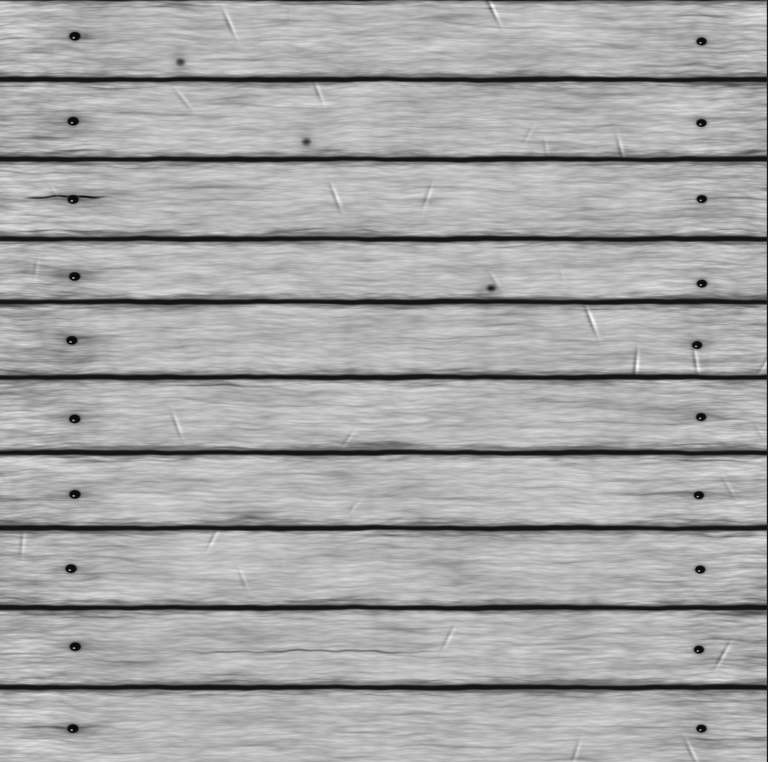
Write a WebGL 1 fragment shader that draws this texture.

```glsl
precision highp float;
uniform vec2 u_resolution;

const float PLANKS = 10.0;
const float WIDTH = 10.08; // canvas width in plank pitches
const float WOOD = 0.712;
const float GAP = 0.07;

float hash(vec2 p) {
  return fract(sin(dot(p, vec2(127.1, 311.7))) * 43758.55);
}

// Distance to the nearest jittered cell point
float cellular(vec2 p) {
  vec2 base = floor(p);
  float nearest = 2.0;
  for (int j = -1; j <= 1; j++) {
    for (int i = -1; i <= 1; i++) {
      vec2 cell = base + vec2(float(i), float(j));
      vec2 point = cell + vec2(hash(cell), hash(cell + 19.3));
      nearest = min(nearest, distance(p, point));
    }
  }
  return nearest;
}

float waves(float x, float seed) {
  return sin(x * 1.3 + seed) * 0.5 + sin(x * 3.7 + seed * 2.1) * 0.3
       + sin(x * 9.1 + seed * 3.7) * 0.2;
}

// Seam heights, measured downward: three wide planks, a narrow one, then the rest
float seamAt(float k) {
  return k < 3.5 ? 1.046 * k
                 : 3.963 + 0.99 * (k - 4.0) + 0.055 * clamp(k - 7.0, 0.0, 2.0);
}

// Horizontal fibres in several sizes, plus sparse dark streaks
float grain(vec2 p, float seed) {
  vec2 q = vec2(p.x + seed * 37.3, p.y + 0.025 * waves(p.x, seed));
  float fibre = 0.08 * (cellular(q * vec2(0.45, 2.5)) - 0.45)
              + 0.11 * (cellular(q * vec2(0.7, 8.0)) - 0.45)
              + 0.11 * (cellular(q * vec2(1.8, 17.0)) - 0.45)
              + 0.09 * (cellular(q * vec2(4.5, 30.0)) - 0.45);
  float streak = smoothstep(0.55, 1.0, cellular(q * vec2(0.9, 12.0) + 7.7));
  return -fibre - 0.12 * streak;
}

// Long oval growth rings
float rings(vec2 p, float seed) {
  float d = length(p * vec2(0.13, 1.0)) + 0.012 * waves(p.x * 3.0, seed);
  return sin(d * 95.0) * (1.0 - smoothstep(0.06, 0.22, d));
}

// Slanted chip with a lit side and a shaded side
float chip(vec2 p, float angle, float len) {
  float c = cos(angle), s = sin(angle);
  vec2 q = vec2(c * p.x + s * p.y, c * p.y - s * p.x) / vec2(0.03, len);
  return q.x * exp(-dot(q, q));
}

float spot(vec2 p, vec2 radius, float soft) {
  float d = (length(p / radius) - 1.0) * min(radius.x, radius.y);
  return 1.0 - smoothstep(-soft, soft, d);
}

// Thin split that tapers at both ends
float crack(vec2 p, float halfLength, float px) {
  float taper = max(0.0, 1.0 - abs(p.x) / halfLength);
  float y = abs(p.y + 0.025 * waves(p.x * 2.0, 1.0));
  return (1.0 - smoothstep(0.0, 0.014 + px, y)) * smoothstep(0.0, 0.4, taper);
}

// Dark nail head with a smudge along the grain and a small glint
float nail(float tone, vec2 p, float size, float smudge, float px) {
  tone -= smudge * exp(-dot(p * vec2(3.0, 9.0), p * vec2(3.0, 9.0)));
  tone = mix(tone, 0.36, 0.6 * spot(p, vec2(1.35, 1.05) * size, 0.02 + px));
  tone = mix(tone, 0.05, spot(p, vec2(1.1, 0.85) * size, 0.6 * px + 0.005));
  vec2 glint = p - size * vec2(-0.25, 0.3);
  return mix(tone, 0.72, 0.8 * spot(glint, vec2(0.26, 0.2) * size, 0.6 * px));
}

void main() {
  vec2 uv = gl_FragCoord.xy / u_resolution;
  vec2 p = vec2(uv.x * WIDTH, (1.0 - uv.y) * PLANKS);
  float px = PLANKS / u_resolution.y;

  // Plank under this point
  float id = 0.0;
  for (int i = 1; i < 10; i++) id += step(seamAt(float(i)), p.y);
  float height = seamAt(id + 1.0) - seamAt(id);
  vec2 local = vec2(p.x, p.y - seamAt(id));

  // Weathered wood
  float side = 1.0 - smoothstep(0.2, 2.2, min(p.x, WIDTH - p.x));
  float fibres = grain(local, id);
  float tone = WOOD + fibres * (1.0 + 0.5 * side) - 0.025 * side;
  tone += 0.015 * waves(p.x * 0.7, id * 4.3) + 0.02 * (hash(vec2(id, 8.0)) - 0.5);
  vec2 ringCentre = vec2(4.5 + 4.0 * hash(vec2(id, 3.0)), height * 0.55);
  tone += 0.035 * hash(vec2(id, 5.0)) * rings(local - ringCentre, id);

  // Chips and small knots
  for (int i = 0; i < 5; i++) {
    vec2 key = vec2(id + 2.0, float(i) * 7.0 + 1.0);
    vec2 centre = vec2(WIDTH * hash(key), height * (0.1 + 0.8 * hash(key + 3.1)));
    float strength = hash(key + 5.7);
    float angle = 1.4 * (hash(key + 9.2) - 0.5);
    tone += 0.5 * strength * strength * chip(local - centre, angle, 0.06 + 0.13 * strength);
  }
  vec2 knot = local - vec2(2.0 + 4.5 * hash(vec2(id, 41.0)), height * 0.78);
  float hasKnot = step(0.45, hash(vec2(id, 47.0)));
  tone -= hasKnot * (0.4 * spot(knot, vec2(0.05, 0.04), 0.02 + px)
        + 0.12 * exp(-dot(knot * vec2(9.0, 5.0), knot * vec2(9.0, 5.0))));

  // Splits in two of the planks
  float nailSplit = (1.0 - step(0.5, abs(id - 2.0))) * crack(local - vec2(0.85, 0.5), 0.6, px);
  float longSplit = (1.0 - step(0.5, abs(id - 8.0))) * crack(local - vec2(4.0, 0.57), 1.8, px);
  tone -= 0.45 * nailSplit + 0.25 * longSplit;

  // A nail near each end
  for (int i = 0; i < 2; i++) {
    float end = float(i);
    vec2 jitter = vec2(hash(vec2(id, 61.0 + end)), hash(vec2(id, 71.0 + end))) - 0.5;
    vec2 centre = vec2(mix(0.96, 9.18, end), mix(0.51, 0.55, end)) + 0.07 * jitter;
    tone = nail(tone, local - centre, mix(0.066, 0.06, end), mix(0.16, 0.07, end), px);
  }

  // Gaps with worn edges; the outer rows have no full gap
  float wobble = 0.008 * waves(p.x * 2.0, floor(p.y + 0.5));
  float above = local.y + wobble + 0.02 * (1.0 - step(0.5, id));
  float below = height - local.y - wobble + step(8.5, id);
  float edge = min(above, below * 0.85);
  float halfGap = GAP * (0.42 + 0.1 * waves(p.x * 1.5, id));
  tone *= 1.0 - 0.3 * (1.0 - smoothstep(halfGap, halfGap + 0.09, edge + fibres * 0.3));
  tone = mix(0.08, tone, smoothstep(halfGap - 0.012 - 0.4 * px, halfGap + 0.012 + 0.4 * px, edge));

  // Dark right border
  tone = mix(0.1, tone, smoothstep(0.01, 0.01 + px, WIDTH - p.x));
  gl_FragColor = vec4(vec3(clamp(tone, 0.0, 1.0)), 1.0);
}
```
